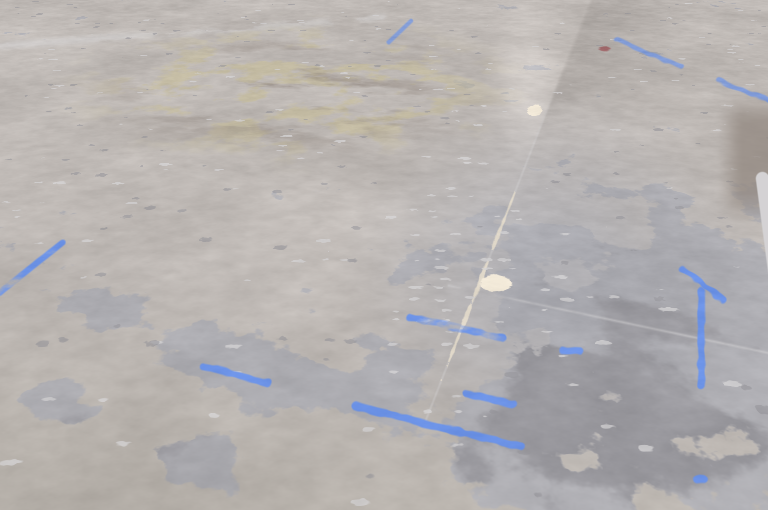
Give the GLSL for this texture, as a Shadertoy shader.

```glsl
// A worn concrete floor in perspective, with grey patches, stains and blue tape.
// Noise stretched by depth is thresholded into ragged patches;
// joint, scratches and tape are distances to line segments.

const vec3 CONCRETE = vec3(.75, .728, .712);
const vec3 BEIGE = vec3(.728, .706, .68);
const vec3 WORN = vec3(.672, .674, .7);
const vec3 DARK = vec3(.588, .584, .605);
const vec3 OCHRE = vec3(.77, .735, .62);
const vec3 BROWN = vec3(.57, .53, .5);
const vec3 RED = vec3(.66, .36, .38);
const vec3 CREAM = vec3(.89, .855, .79);
const vec3 PALE = vec3(.83, .825, .83);
const vec3 BLUE = vec3(.42, .575, .91);

// Tape strips: start and end, in canvas heights
const vec4 TAPES[12] = vec4[12](
    vec4(0, .427, .122, .524), vec4(.804, .378, .986, .337),
    vec4(.4, .282, .525, .249), vec4(.696, .204, 1.02, .124),
    vec4(.914, .229, 1.006, .208), vec4(1.375, .431, 1.375, .245),
    vec4(1.339, .473, 1.418, .412), vec4(.761, .916, .806, .959),
    vec4(1.208, .922, 1.335, .869), vec4(1.408, .843, 1.52, .798),
    vec4(1.102, .312, 1.137, .312), vec4(1.366, .059, 1.379, .06));

float hash(vec2 p) {
    vec3 h = fract(p.xyx * .1031);
    h += dot(h, h.yzx + 33.33);
    return fract((h.x + h.y) * h.z);
}

float noise(vec2 p) {
    vec2 i = floor(p), f = fract(p);
    f *= f * (3. - 2. * f);
    return mix(mix(hash(i), hash(i + vec2(1, 0)), f.x),
               mix(hash(i + vec2(0, 1)), hash(i + 1.), f.x), f.y);
}

float fbm(vec2 p) {
    float sum = 0., amp = .47;
    for (int i = 0; i < 6; i++) {
        sum += amp * noise(p);
        p = mat2(1.6, 1.2, -1.2, 1.6) * p + 17.3;
        amp *= .54;
    }
    return sum;
}

// Distance to a segment (x) and position along it (y)
vec2 segment(vec2 p, vec4 ends) {
    vec2 d = ends.zw - ends.xy, q = p - ends.xy;
    float t = clamp(dot(q, d) / dot(d, d), 0., 1.);
    return vec2(length(q - d * t), t);
}

// 1 where d is below the limit, with a soft edge
float inside(float d, float limit, float blur) {
    return 1. - smoothstep(limit - blur, limit + blur, d);
}

float strip(vec2 p, vec4 ends, float halfWidth, float blur) {
    return inside(segment(p, ends).x, halfWidth, blur);
}

// Soft ellipse given by centre and radii
float region(vec2 p, vec4 e) {
    return inside(length((p - e.xy) / e.zw), .5, .5);
}

// Sparse ragged specks, at most one in each cell
float flecks(vec2 p, float density) {
    vec2 cell = floor(p);
    vec2 q = fract(p) - .3 - .4 * vec2(hash(cell + 3.), hash(cell + 8.));
    float d = length(q * vec2(.75, 1.2)) + .16 * noise(p * 7.) - .08;
    return step(hash(cell), density) * inside(d, .06 + .2 * hash(cell + 5.), .05);
}

void mainImage(out vec4 fragColor, in vec2 fragCoord) {
    vec2 p = fragCoord / iResolution.y;
    float aa = 1. / iResolution.y;
    float depth = 1.5 / (1.5 - p.y);
    vec2 ground = vec2((p.x - .75) * depth * .5, depth) + 7.;
    float broad = fbm(ground * 5.) - .5;
    float ragged = fbm(ground * 11. + 31.) - .5;
    float grain = fbm(ground * vec2(40, 55)) - .5;

    // Bare concrete, beige near the lower left
    vec3 col = mix(BEIGE, CONCRETE, smoothstep(0., .55, p.y + .15 * p.x));
    col += .1 * broad + .06 * ragged;
    col = mix(col, WORN + .015, .75 * region(p, vec4(1.08, .45, .45, .42)));

    // Ragged grey wear: diagonal bands and the lower right corner
    float band = min(segment(p, vec4(0, .46, .6, .25)).x,
                     segment(p, vec4(.6, .25, 1.1, .04)).x);
    float lowBand = segment(p, vec4(0, .26, .55, 0)).x;
    float corner = .6 - .6 * length((p - vec2(1.29, .2)) / vec2(.47, .34));
    float bias = max(max(.14 - 4.2 * band, .06 - 4.5 * lowBand), min(corner, .2));
    float wear = smoothstep(-.03, .03, 1.2 * ragged + max(bias, -.34));
    col = mix(col, WORN + .1 * broad, .85 * wear);
    float dark = fbm(ground * 9. + 4.) + .45 * region(p, vec4(1.23, .2, .5, .37));
    col = mix(col, DARK + .14 * ragged, .85 * wear * smoothstep(.65, .79, dark));

    // Far stains: ochre blotches, brown streaks, a little red
    float stain = region(p, vec4(.58, .82, .52, .17));
    float streak = fbm(vec2(p.x * 7. + p.y * 9., p.y * 42.));
    col = mix(col, OCHRE, .8 * smoothstep(0., .14, ragged) * min(1., 2. * stain));
    col = mix(col, BROWN, .75 * smoothstep(.5, .74, streak) * stain);
    float redSpot = region(p, vec4(1.186, .905, .024, .01)) + .6 * grain;
    col = mix(col, RED, .7 * smoothstep(.3, .7, redSpot));

    // Pale sweep and scratch
    float broken = .5 * smoothstep(-.12, .08, ragged);
    col = mix(col, PALE, broken * strip(p, vec4(0, .91, .75, .965), .007, .007));
    col = mix(col, PALE, broken * strip(p, vec4(.88, .44, 1.52, .305), .002, .003));

    // Floor joint with chipped cream filler and a glossy far end
    vec2 joint = segment(p, vec4(.835, .176, 1.157, 1));
    float side = p.x - mix(.766, 1.157, p.y);
    float far = smoothstep(.7, .85, p.y);
    col -= .055 * far * smoothstep(-.004, .008, side) * inside(side, .19, .19);
    col += .09 * region(p, vec4(1.035, .84, .1, .19)) * inside(side, 0., .004);
    col = mix(col, PALE, .35 * (1. - far) * inside(joint.x, .002, .002));
    float filled = smoothstep(.05, .12, joint.y) * inside(joint.y, .51, .11);
    float chip = .013 * (fbm(p * 38.) - .28) * filled;
    col = mix(col, CREAM, .9 * inside(joint.x, chip, aa) * step(.001, chip));
    float blob = region(p, vec4(.972, .442, .045, .03))
               + region(p, vec4(1.05, .783, .026, .017));
    col = mix(col, CREAM + .05, smoothstep(.8, .95, blob + .9 * grain + .45) * step(.01, blob));

    // Scattered chips and fine grain
    float chips = .04 + .22 * region(p, vec4(.93, .45, .35, .4));
    col = mix(col, PALE, .75 * flecks(ground * vec2(30, 38), chips));
    col = mix(col, DARK, .6 * flecks(ground * vec2(36, 30), .05));
    col += .075 * grain;

    // Shadow and metal edge at the right
    float shadow = smoothstep(1.4, 1.46, p.x) * inside(abs(p.y - .69), .1, .04);
    col = mix(col, BROWN, .75 * shadow);
    col = mix(col, PALE, strip(p, vec4(1.495, .65, 1.52, .46), .013, aa));

    // Blue tape, narrower and fainter with distance
    float tape = 0., tapeWidth = mix(.0082, .0038, p.y);
    vec2 wobbled = p + .004 * noise(p * 70.) - .002;
    for (int i = 0; i < 12; i++)
        tape = max(tape, strip(wobbled, TAPES[i], tapeWidth, 1.2 * aa));
    float cover = mix(.98, .7, far) * smoothstep(-.32, -.14, ragged);
    col = mix(col, BLUE + .08 * grain, tape * cover);

    fragColor = vec4(clamp(col, 0., 1.), 1);
}
```
